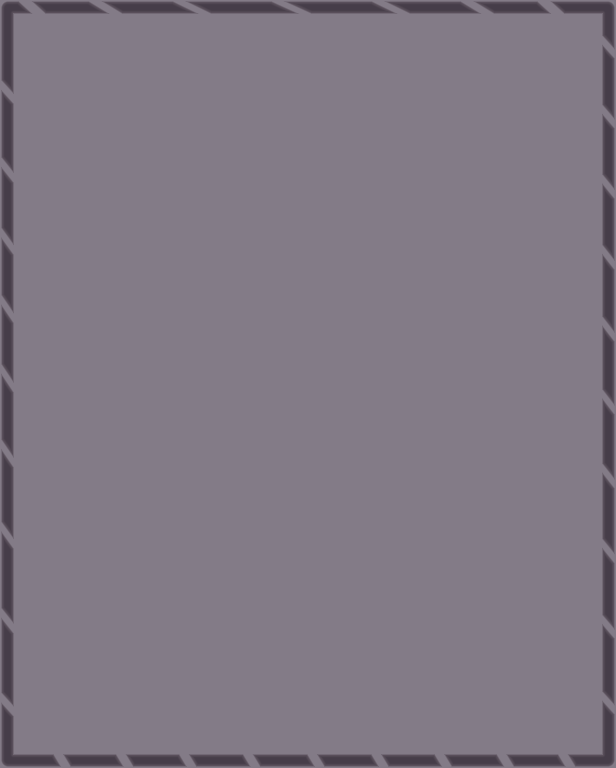
Reproduce this background procedurally as a Shadertoy shader.

```glsl
// A plain mauve panel inside a thin, dark, dashed frame.
// The frame is a rounded box minus an inner box; slanted gaps cut each
// side, spaced by a steady step plus a slow sway. Units: canvas height.

#define ASPECT 0.8008
#define OUTER_INSET 0.0022
#define INNER_INSET 0.0174
#define CORNER_RADIUS 0.0085
#define SOFTNESS 0.0013
#define PANEL_COLOR vec3(0.514, 0.482, 0.528)
#define DASH_COLOR vec3(0.275, 0.240, 0.285)
#define RIM_COLOR vec3(0.350, 0.310, 0.355)

const float PI = 3.14159;

float boxDistance(vec2 p, vec2 halfSize, float radius) {
    vec2 q = abs(p) - halfSize + radius;
    return length(max(q, 0.0)) + min(max(q.x, q.y), 0.0) - radius;
}

// Distance to the nearest slanted gap on one side of the frame.
// pos: (along, across) the side; row: (first, step, width);
// sway: (bow, dip, wave) of the spacing; lean: (at ends, extra mid-side).
float gapDistance(vec2 pos, int count, vec3 row, vec3 sway, vec2 lean) {
    float nearest = 1.0;
    for (int i = 0; i < count; i++) {
        float t = float(i) / float(count - 1);
        float arch = sin(PI * t);
        float shift = dot(sway, vec3(arch, arch * arch, sin(2.0 * PI * t)));
        float center = row.x + row.y * float(i) + shift;
        float slope = lean.x + lean.y * arch;
        float d = abs(pos.x - center - slope * pos.y) - 0.5 * row.z;
        nearest = min(nearest, d / sqrt(1.0 + slope * slope));
    }
    return nearest;
}

// Chooses the side of the frame under p (origin at the upper left).
float sideGaps(vec2 p) {
    float middle = 0.5 * (OUTER_INSET + INNER_INSET);
    if (p.y < INNER_INSET + SOFTNESS)
        return gapDistance(vec2(p.x, p.y - middle), 7,
            vec3(0.0417, 0.1124, 0.0185), vec3(0.0, 0.0, -0.0195), vec2(1.1, 1.1));
    if (p.y > 1.0 - INNER_INSET - SOFTNESS)
        return gapDistance(vec2(p.x, p.y - 1.0 + middle), 9,
            vec3(0.0807, 0.0820, 0.0135), vec3(0.002, 0.0, -0.002), vec2(0.6, 0.0));
    if (p.x < 0.5 * ASPECT)
        return gapDistance(vec2(p.y, p.x - middle), 9,
            vec3(0.1198, 0.0997, 0.0140), vec3(0.0, -0.026, 0.008), vec2(1.1, 0.4));
    return gapDistance(vec2(p.y, p.x - ASPECT + middle), 10,
        vec3(0.0612, 0.0949, 0.0130), vec3(-0.0125, 0.0, 0.0), vec2(1.1, 0.2));
}

void mainImage(out vec4 fragColor, in vec2 fragCoord) {
    vec2 uv = fragCoord / iResolution.xy;
    vec2 p = vec2(uv.x * ASPECT, 1.0 - uv.y);
    vec2 halfCanvas = 0.5 * vec2(ASPECT, 1.0);
    float soft = max(SOFTNESS, 0.75 / iResolution.y);

    // Frame band, then the gaps cut out of it
    float outer = boxDistance(p - halfCanvas, halfCanvas - OUTER_INSET, CORNER_RADIUS);
    float inner = boxDistance(p - halfCanvas, halfCanvas - INNER_INSET, 0.0);
    float dash = max(max(outer, -inner), -sideGaps(p));

    // Dark core with a lighter rim, over the flat panel
    float coverage = 1.0 - smoothstep(-soft, soft, dash);
    float core = smoothstep(0.0005, 0.0045, -dash);
    vec3 dashColor = mix(RIM_COLOR, DASH_COLOR, core);
    fragColor = vec4(mix(PANEL_COLOR, dashColor, coverage), 1.0);
}
```
